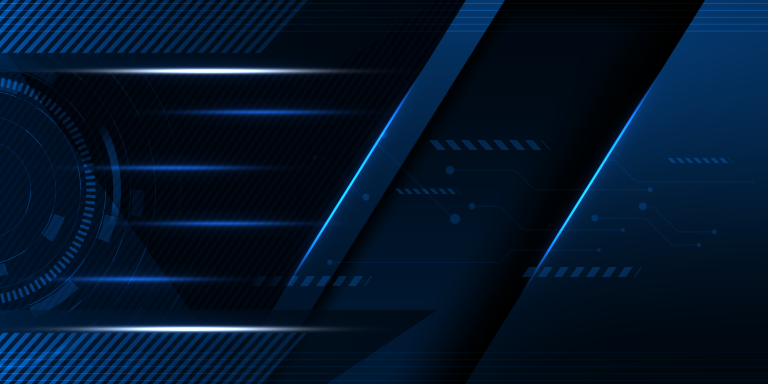
This background is drawn by a WebGL 1 fragment shader. Its source:

```glsl
precision highp float;
// Dark blue technology backdrop: slanted panels with glowing cyan edges,
// a ringed dial and hatched strips on the left, light streaks and circuits.
// Layers of distance functions; one unit is the canvas height.
uniform vec2 u_resolution;

const vec3 NAVY = vec3(0.0, 0.13, 0.27);
const vec3 BLUE = vec3(0.02, 0.26, 0.51);
const vec3 AZURE = vec3(0.08, 0.42, 0.95);
const vec3 CYAN = vec3(0.05, 0.85, 1.0);

float hash(vec2 p) {
  vec3 q = fract(vec3(p.xyx) * 0.1031);
  q += dot(q, q.yzx + 33.33);
  return fract((q.x + q.y) * q.z);
}

// Soft masks: below zero, line of half width w, and interval
float inside(float d, float aa) { return 1.0 - smoothstep(-aa, aa, d); }
float stroke(float d, float w, float aa) { return inside(abs(d) - w, aa * 0.7); }
float span(float x, float lo, float hi, float aa) { return inside(lo - x, aa) * inside(x - hi, aa); }

float segment(vec2 p, vec2 a, vec2 b) {
  vec2 ab = b - a;
  return length(p - a - ab * clamp(dot(p - a, ab) / dot(ab, ab), 0.0, 1.0));
}

// Parallel leaning bars, endless and cut to a short strip
float hatch(vec2 p, float lean, float pitch, float aa) {
  float u = (p.x - lean * p.y) / pitch;
  return inside((abs(fract(u) - 0.5) - 0.25) * pitch, aa * 0.8);
}
float hazard(vec2 q, float size, float lean, float aa) {
  float cut = span(q.x - lean * q.y, 0.0, 11.7 * size, aa);
  return hatch(q, lean, 1.6 * size, aa) * cut * span(q.y, 0.0, size, aa * 0.5);
}

// Circuit trace: level run, diagonal step, level run, nodes at the ends
float trace(vec2 p, vec2 a, vec2 b, float knee, float node, float aa) {
  vec2 k = vec2(knee, a.y);
  vec2 m = vec2(knee + sign(b.x - a.x) * abs(b.y - a.y), b.y);
  float d = min(segment(p, a, k), min(segment(p, k, m), segment(p, m, b)));
  float dots = min(length(p - a) - node, length(p - b) - node * 0.6);
  return max(0.55 * stroke(d, 0.001, aa), inside(dots, aa));
}

// Concentric broken rings, a ring of ticks and two bright arcs
float dial(vec2 q, float aa) {
  float r = length(q), turn = atan(q.y, q.x) / 6.2832, v = 0.0;
  for (int i = 0; i < 8; i++) {
    float k = float(i), d = r - 0.13 - 0.065 * k;
    float on = hash(vec2(floor(turn * (14.0 + 6.0 * k)) + 50.0, k));
    v += (0.2 + 0.4 * step(0.5, on)) * stroke(d, 0.001, aa);
    v += 0.3 * step(0.86, on) * stroke(d - 0.02, 0.015, aa);
  }
  float ticks = smoothstep(0.15, 0.4, abs(fract(turn * 110.0) - 0.5));
  v += 0.6 * ticks * stroke(r - 0.287, 0.012, aa);
  v += 0.9 * stroke(r - 0.355, 0.01, aa) * span(turn, -0.025, 0.065, 0.02);
  return v + 0.9 * stroke(r - 0.465, 0.008, aa) * span(turn, -0.25, -0.165, 0.02);
}

// Light streak: x is the thin core, y the halo
vec2 streak(vec2 p, vec2 center, float reach) {
  vec2 d = abs(p - center);
  return exp(-4.0 * d.x * d.x / (reach * reach)) * vec2(exp(-d.y * d.y / 0.000036), exp(-d.y / 0.014));
}

vec3 edgeGlow(float d, float y, float aa) {
  vec3 core = mix(AZURE, CYAN, span(y, 0.42, 0.58, 0.16)) * stroke(d, 0.003, aa);
  return span(y, 0.32, 0.73, 0.1) * (core + AZURE * 0.3 * exp(-abs(d) / 0.012));
}

void main() {
  vec2 p = gl_FragCoord.xy / u_resolution.y;
  float aa = 1.0 / u_resolution.y, fade = exp(-p.x * 2.0);
  float slant = p.x + 0.625 * (1.0 - p.y);
  float edgeA = slant - 1.2135, edgeB = slant - 1.836;

  // Left field: fine hatching, blue wedge and dial
  vec3 col = vec3(0.0, 0.012, 0.035) + NAVY * 0.13 * hatch(p, 0.7, 0.021, aa);
  float wedge = inside(p.x - 0.633 + 0.715 * p.y, aa);
  col += NAVY * wedge * (0.1 + 0.3 * fade);
  float dialFade = (0.45 + 0.4 * wedge) * (1.0 - smoothstep(0.2, 0.65, p.x));
  col += BLUE * 1.25 * dial(p - vec2(-0.05, 0.505), aa) * dialFade;

  // Slanted panels: middle, narrow band and right
  vec3 middle = NAVY * mix(0.75, 0.28, smoothstep(0.0, 0.9, p.y));
  middle *= smoothstep(0.085, 0.17, edgeA) * smoothstep(0.0, 0.24, -edgeB);
  middle *= 1.0 - 0.8 * smoothstep(0.9, 1.0, p.y);
  vec3 band = mix(NAVY * 0.55, BLUE * 0.85, p.y * (0.1 + 0.9 * p.y));
  vec3 right = mix(NAVY * 0.2, BLUE * 0.74, smoothstep(0.0, 1.0, p.y));
  right += NAVY * 0.2 * exp(-abs(edgeB) * 6.0);
  float onBand = span(edgeA, 0.0, 0.1015, aa), onRight = inside(-edgeB, aa);
  col = mix(col, middle, inside(0.1015 - edgeA, aa));
  col = mix(mix(col, band, onBand), right, onRight);

  // Translucent strips and bold hatching at upper and lower left
  float lean = p.x - 1.5 * p.y, tilt = p.x - 0.9 * p.y;
  float strips = inside(0.8125 - p.y, aa) * inside(lean + 0.36, aa);
  strips += inside(p.y - 0.193, aa) * inside(lean - 0.85, aa);
  col = mix(col, NAVY * (0.12 + 0.85 * fade), 0.75 * strips);
  float bold = inside(0.862 - p.y, aa) * inside(tilt + 0.086, aa);
  bold += inside(p.y - 0.133, aa) * inside(tilt - 0.68, aa);
  col += BLUE * 1.1 * bold * hatch(p, 0.9, 0.03, aa) * (0.12 + 0.65 * fade);

  // Level lines along the top and bottom
  float rim = min(p.y, 1.0 - p.y);
  float levels = stroke((fract(rim / 0.018) - 0.5) * 0.018, 0.001, aa) * inside(rim - 0.09, aa);
  col += BLUE * levels * (0.1 + 0.5 * fade + 0.35 * step(0.5, p.y) * max(onBand, onRight));

  // Circuit traces and hazard bars
  float wires = trace(p, vec2(1.172, 0.557), vec2(1.693, 0.506), 1.341, 0.011, aa)
    + trace(p, vec2(1.229, 0.463), vec2(1.622, 0.401), 1.302, 0.008, aa)
    + trace(p, vec2(1.549, 0.432), vec2(1.82, 0.362), 1.68, 0.009, aa)
    + trace(p, vec2(1.674, 0.463), vec2(1.86, 0.396), 1.7, 0.01, aa)
    + trace(p, vec2(1.578, 0.583), vec2(1.96, 0.526), 1.6, 0.002, aa)
    + trace(p, vec2(0.859, 0.317), vec2(1.56, 0.349), 1.3, 0.007, aa)
    + trace(p, vec2(0.953, 0.487), vec2(0.82, 0.59), 0.945, 0.009, aa)
    + trace(p, vec2(1.185, 0.43), vec2(1.0, 0.648), 1.18, 0.013, aa);
  float bars = hazard(p - vec2(1.13, 0.609), 0.026, -0.9, aa)
    + hazard(p - vec2(1.036, 0.495), 0.014, -0.9, aa) + hazard(p - vec2(1.745, 0.575), 0.014, -0.9, aa)
    + hazard(p - vec2(1.349, 0.279), 0.026, 0.7, aa) + hazard(p - vec2(0.646, 0.255), 0.026, 0.7, aa);
  col += BLUE * (0.32 * wires + 0.38 * bars) * (0.4 + 0.6 * step(0.0, edgeA));

  // Glowing edges and light streaks
  col += edgeGlow(edgeA * 0.848, p.y, aa) + edgeGlow(edgeB * 0.848, p.y, aa);
  for (int i = 0; i < 4; i++) {
    float k = float(i);
    vec2 center = vec2(0.677 - 0.05 * k - 0.17 * mod(k, 2.0), 0.708 - 0.145 * k);
    col += AZURE * dot(streak(p, center, 0.35), vec2(0.5, 0.25));
  }
  vec2 white = streak(p, vec2(0.547, 0.815), 0.46) + streak(p, vec2(0.495, 0.143), 0.46);
  gl_FragColor = vec4(clamp(col + 1.2 * white.x + AZURE * 0.35 * white.y, 0.0, 1.0), 1.0);
}
```
